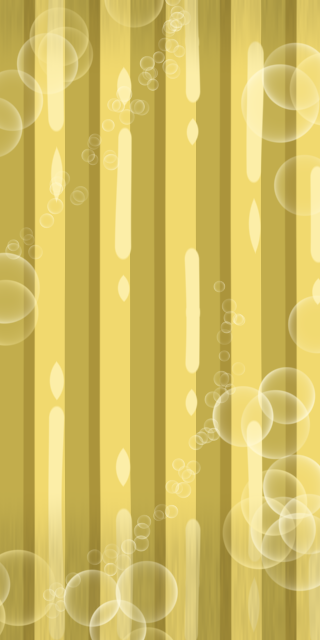
A Shadertoy shader for this background:

```glsl
// Golden vertical stripes with glossy drips, overlaid with clusters and trails of soap bubbles.
#define STRIPE_PERIOD 0.2045
#define DARK_START 0.36
#define LIGHT_START 0.53
#define GLOSS_HALF_WIDTH 0.0245
#define BUBBLE_RADIUS 0.105
#define TRAIL_COUNT 44
#define CLUSTER_COUNT 11

const vec3 OLIVE = vec3(0.76, 0.68, 0.30);
const vec3 DARK_OLIVE = vec3(0.67, 0.58, 0.23);
const vec3 GOLD = vec3(0.945, 0.85, 0.43);
const vec3 GLOSS = vec3(0.99, 0.935, 0.66);
const vec3 FOAM = vec3(1.0, 0.985, 0.88);

// Gloss rhythm of each stripe: first start, period, bar length, lead of the extra drop
const vec4 DRIPS[5] = vec4[5](
    vec4(-0.32, 1.59, 0.73, 0.08), vec4(0.40, 1.19, 0.41, 0.13),
    vec4(-0.07, 0.846, 0.39, -0.2), vec4(0.13, 1.185, 0.44, -0.2),
    vec4(0.52, 1.20, 0.30, -0.2));

// Bubble clusters: centre, spread, number of bubbles
const vec4 CLUSTERS[CLUSTER_COUNT] = vec4[CLUSTER_COUNT](
    vec4(0.18, 0.17, 0.06, 3), vec4(-0.05, 0.36, 0.11, 3), vec4(0.03, 0.95, 0.06, 2),
    vec4(0.44, -0.01, 0.03, 1), vec4(0.95, 0.27, 0.10, 3), vec4(0.94, 0.62, 0.06, 1),
    vec4(0.97, 1.02, 0.03, 1), vec4(0.83, 1.30, 0.10, 3), vec4(0.89, 1.62, 0.12, 6),
    vec4(0.42, 1.94, 0.16, 4), vec4(-0.02, 1.85, 0.11, 3));

float hash(vec2 p) {
    return fract(sin(dot(p, vec2(127.1, 311.7))) * 43758.5453);
}

float noise(vec2 p) {
    vec2 i = floor(p), f = fract(p);
    f = f * f * (3.0 - 2.0 * f);
    return mix(mix(hash(i), hash(i + vec2(1, 0)), f.x),
               mix(hash(i + vec2(0, 1)), hash(i + vec2(1, 1)), f.x), f.y);
}

// Long bar with slightly tapered ends
float barDistance(vec2 p, float halfLength, float w) {
    float over = max(abs(p.y) - halfLength + 1.6 * w, 0.0) / 1.6;
    return length(vec2(p.x, over)) - w;
}

// Pointed drop: the overlap of two circles
float dropDistance(vec2 p, float halfLength, float w) {
    float offset = (halfLength * halfLength - w * w) / (2.0 * w);
    return length(vec2(abs(p.x) + offset, p.y)) - offset - w;
}

float glossDistance(vec2 p) {
    float k = clamp(floor(p.x / STRIPE_PERIOD - 0.4), 0.0, 4.0);
    vec4 drip = DRIPS[int(k)];
    float centre = (k + 0.895 + 0.04 * sin(1.6 * k - 1.6)) * STRIPE_PERIOD;
    float x = p.x - centre + 0.003 * sin(p.y * 9.0 + k);
    float w = GLOSS_HALF_WIDTH * (0.94 + 0.1 * sin(p.y * 7.0 + 2.0 * k));
    float dropLength = 0.056 + 0.029 * cos(2.1 * k);
    float d = 1.0;
    for (int n = 0; n < 3; n++) {
        float y = p.y - drip.x - float(n) * drip.y;
        float below = y - drip.z - 0.05 - dropLength;
        d = min(d, barDistance(vec2(x, y - 0.5 * drip.z), 0.5 * drip.z, w));
        d = min(d, dropDistance(vec2(x, below), dropLength, min(0.018, 0.45 * dropLength)));
        d = min(d, dropDistance(vec2(x, y + drip.w), 0.06, 0.022));
    }
    return d;
}

// Thin-walled bubble: faint body, soft rim and bright crescents
float bubble(vec2 p, float radius, float seed, float px) {
    float r = length(p) / radius;
    float inside = 1.0 - smoothstep(1.0 - px / radius, 1.0 + px / radius, r);
    float angle = atan(p.y, p.x);
    float crescent = 0.5 + 0.5 * sin(2.0 * angle + seed * 6.28);
    float rim = pow(min(r, 1.0), 9.0) * (0.25 + 0.55 * crescent);
    return inside * (0.05 + rim + 0.12 * smoothstep(0.35, 1.0, r));
}

vec2 bezier(vec2 a, vec2 b, vec2 c, float t) {
    return mix(mix(a, b, t), mix(b, c, t), t);
}

void mainImage(out vec4 fragColor, in vec2 fragCoord) {
    // Widths across, measured downward from the top edge
    float px = 1.0 / iResolution.x, height = iResolution.y * px;
    vec2 p = vec2(fragCoord.x * px, height - fragCoord.y * px);
    p.y *= 2.0 / height;

    // Stripes
    float u = fract((p.x + 0.003 * (noise(p * vec2(5, 3)) - 0.5)) / STRIPE_PERIOD);
    float aa = px / STRIPE_PERIOD;
    vec3 color = mix(OLIVE, DARK_OLIVE, smoothstep(-aa, aa, u - DARK_START));
    color = mix(color, GOLD, smoothstep(-aa, aa, u - LIGHT_START));
    color = mix(color, OLIVE, smoothstep(1.0 - aa, 1.0, u));

    // Gloss, then worn shade and vertical grain toward both ends
    float wear = max(1.0 - smoothstep(0.0, 0.25, p.y), smoothstep(1.52, 1.78, p.y));
    float gloss = 1.0 - smoothstep(-px, px, glossDistance(p));
    color = mix(color, GLOSS, gloss * (1.0 - 0.5 * wear));
    float grain = noise(p * vec2(180, 14)) - 0.5;
    color *= 1.0 - wear * (0.1 + 0.07 * grain);

    // Large bubbles, spiralling out from each cluster centre
    for (int i = 0; i < CLUSTER_COUNT; i++) {
        vec4 c = CLUSTERS[i];
        for (int j = 0; j < int(c.w); j++) {
            float seed = hash(vec2(i, j)), a = 2.4 * float(j) + float(i);
            vec2 q = p - c.xy - c.z * sqrt((float(j) + 0.5) / c.w) * vec2(cos(a), sin(a));
            float film = bubble(q, BUBBLE_RADIUS * (0.82 + 0.36 * seed), seed, px);
            vec3 tint = mix(GLOSS, FOAM, step(0.4, fract(seed * 7.0)));
            color = mix(color, tint, film * (0.55 + 0.4 * fract(seed * 13.0)));
        }
    }

    // Small bubbles in clumps along two curved trails
    for (int i = 0; i < 2 * TRAIL_COUNT; i++) {
        float side = float(i / TRAIL_COUNT), s = hash(vec2(i, 9)), m = hash(vec2(i, 23));
        float t = float(i % TRAIL_COUNT) / float(TRAIL_COUNT);
        t += 0.025 * sin(t * 44.0);
        vec2 c = side < 0.5 ? bezier(vec2(0.58, 0.0), vec2(0.51, 0.29), vec2(0.0, 0.82), t)
                            : bezier(vec2(0.73, 0.91), vec2(0.76, 1.56), vec2(0.1, 1.92), t);
        c += 0.09 * (vec2(s, m) - 0.5);
        float film = bubble(p - c, 0.016 + 0.009 * fract(s * 17.0), m, px);
        color = mix(color, FOAM, film * (0.35 + 0.6 * fract(m * 11.0)));
    }
    fragColor = vec4(color, 1.0);
}
```
